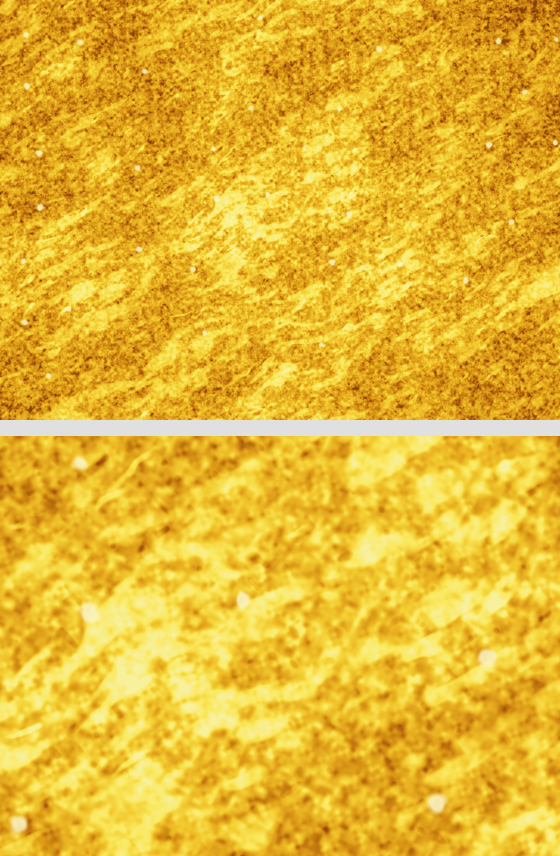
Top: the whole. Bottom: its middle third, enlarged.
Write a Shadertoy shader that draws this texture.

```glsl
// Rough gold leaf: sandy grain, slanted bright flakes, pale glints, darker rim.
#define SLANT 0.5
#define GRAIN_SCALE 135.0
#define GRAIN_GAIN 2.7
#define PATCH_SCALE vec2(6.0, 12.0)
#define PATCH_GAIN 2.3
#define FLAKE_SCALE vec2(27.0, 66.0)
#define FLAKE_GAIN 1.25
#define STREAK_CELLS 13.0
#define GLINT_CELLS 7.0
#define RIM_GAIN 1.6
#define TONE_BIAS 0.22

const vec3 PIT    = vec3(0.52, 0.25, 0.02);
const vec3 UMBER  = vec3(0.73, 0.43, 0.05);
const vec3 AMBER  = vec3(0.84, 0.58, 0.08);
const vec3 GOLD   = vec3(0.91, 0.69, 0.13);
const vec3 YELLOW = vec3(0.95, 0.80, 0.19);
const vec3 LEMON  = vec3(0.98, 0.91, 0.37);
const vec3 CREAM  = vec3(0.97, 0.94, 0.61);
const vec3 GLINT  = vec3(0.98, 0.96, 0.78);

float hash(vec2 p) {
    return fract(sin(dot(p, vec2(127.1, 311.7))) * 43758.5453);
}

float noise(vec2 p) {
    vec2 i = floor(p), f = fract(p);
    f = f * f * (3.0 - 2.0 * f);
    return mix(mix(hash(i), hash(i + vec2(1, 0)), f.x),
               mix(hash(i + vec2(0, 1)), hash(i + vec2(1, 1)), f.x), f.y);
}

float fbm(vec2 p) {
    float sum = 0.0, gain = 0.5;
    for (int i = 0; i < 4; i++) {
        sum += gain * noise(p);
        p = p * 2.03 + 17.3;
        gain *= 0.5;
    }
    return sum / 0.9375;
}

// Coordinates along and across a direction
vec2 turn(vec2 p, float angle) {
    float c = cos(angle), s = sin(angle);
    return vec2(c * p.x + s * p.y, c * p.y - s * p.x);
}

// Scattered ragged slivers, one possible per cell
float streaks(vec2 p) {
    vec2 cell = floor(p * STREAK_CELLS);
    float cover = 0.0;
    for (int y = -1; y <= 1; y++)
    for (int x = -1; x <= 1; x++) {
        vec2 id = cell + vec2(x, y);
        vec2 centre = (id + vec2(hash(id + 3.1), hash(id + 7.7))) / STREAK_CELLS;
        vec2 d = turn(p - centre, SLANT + 0.7 * (hash(id + 11.3) - 0.35));
        d.y += 0.008 * (noise(p * 70.0) - 0.5);
        vec2 size = vec2(mix(0.012, 0.038, hash(id + 5.9)), mix(0.003, 0.007, hash(id + 9.2)));
        float shape = 1.0 - smoothstep(0.35, 1.1, length(d / size));
        cover = max(cover, shape * step(0.6, hash(id + 1.4)));
    }
    return cover * smoothstep(0.15, 0.55, noise(p * 95.0));
}

// Sparse soft round spots
float glints(vec2 p) {
    vec2 id = floor(p * GLINT_CELLS);
    vec2 centre = (id + 0.15 + 0.7 * vec2(hash(id + 21.0), hash(id + 33.0))) / GLINT_CELLS;
    float radius = mix(0.007, 0.011, hash(id + 41.0));
    float d = length(p - centre) + 0.004 * (noise(p * 140.0) - 0.5);
    return (1.0 - smoothstep(0.4 * radius, radius, d)) * step(0.58, hash(id + 52.0));
}

// Evenly spaced colour stops from pit to cream
vec3 goldRamp(float tone) {
    float i = (tone + 1.64) / 0.79;
    vec3 c = mix(PIT, UMBER, clamp(i + 1.0, 0.0, 1.0));
    c = mix(c, AMBER,  clamp(i,       0.0, 1.0));
    c = mix(c, GOLD,   clamp(i - 1.0, 0.0, 1.0));
    c = mix(c, YELLOW, clamp(i - 2.0, 0.0, 1.0));
    c = mix(c, LEMON,  clamp(i - 3.0, 0.0, 1.0));
    return mix(c, CREAM, clamp(i - 4.0, 0.0, 1.0));
}

void mainImage(out vec4 fragColor, in vec2 fragCoord) {
    vec2 p = fragCoord / iResolution.y;
    vec2 fromCentre = fragCoord / iResolution.xy - 0.5;

    // Slanted, gently warped coordinates
    vec2 warp = vec2(noise(p * 9.0), noise(p * 9.0 + 40.0)) - 0.5;
    vec2 q = turn(p + 0.035 * warp, SLANT);

    // Broad patches and the flakes that gather on them
    float patches = fbm(q * PATCH_SCALE) - 0.5;
    float flakeField = 0.7 * noise(q * FLAKE_SCALE) + 0.3 * noise(q * FLAKE_SCALE * 2.3 + 9.0);
    float flakes = smoothstep(0.52, 0.76, flakeField + 0.55 * patches);
    float slivers = streaks(p);

    // Sandy grain with dark pits, calmer on the flakes
    float grain = 0.6 * noise(p * GRAIN_SCALE) + 0.4 * noise(turn(p, 1.1) * GRAIN_SCALE * 1.9) - 0.5;
    float pits = smoothstep(0.76, 0.95, noise(turn(p, 0.7) * GRAIN_SCALE * 0.9 + 60.0));
    float calm = 1.0 - 0.5 * max(flakes, slivers);

    float tone = RIM_GAIN * (0.19 - length(fromCentre) * 0.55) * 2.0 - TONE_BIAS;
    tone += PATCH_GAIN * patches + FLAKE_GAIN * flakes + 1.5 * slivers;
    tone += calm * (GRAIN_GAIN * 1.4 * grain - 0.9 * pits);

    vec3 color = mix(goldRamp(tone), GLINT, 0.85 * glints(p));
    fragColor = vec4(color, 1.0);
}
```
